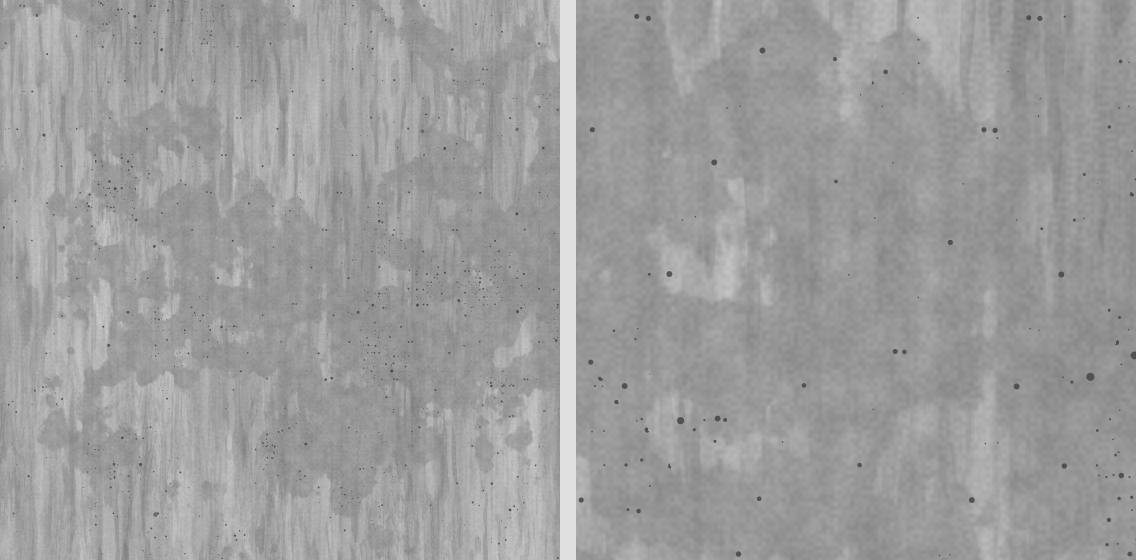
Left: the whole. Right: its middle third, enlarged.
Give the GLSL for this texture, as a WebGL 1 fragment shader.

```glsl
precision highp float;
uniform vec2 u_resolution;

#define BASE_TONE 0.662
#define WORN_TONE 0.583
#define PORE_TONE 0.27
#define HOLE_TONE 0.38
#define PATCH_CONTRAST 0.24
#define STREAK_CONTRAST 0.20
#define SLIVER_DEPTH 0.062
#define GRIT 0.055
#define WORN_LEVEL 0.535
#define PORE_DENSITY 0.30
#define BOARDS 7.0

float hash(vec2 p) {
  return fract(sin(dot(p, vec2(127.1, 311.7))) * 43758.5453);
}

float noise(vec2 p) {
  vec2 cell = floor(p);
  vec2 f = fract(p);
  f = f * f * (3.0 - 2.0 * f);
  float low = mix(hash(cell), hash(cell + vec2(1.0, 0.0)), f.x);
  float high = mix(hash(cell + vec2(0.0, 1.0)), hash(cell + vec2(1.0)), f.x);
  return mix(low, high, f.y);
}

float fbm(vec2 p) {
  float sum = 0.0;
  float weight = 0.5;
  for (int i = 0; i < 6; i++) {
    sum += weight * noise(p);
    p = p * 2.03 + vec2(17.3, 9.1);
    weight *= 0.53;
  }
  return sum / 1.04;
}

// Broad field that decides where the surface has worn off
float wear(vec2 p) {
  return mix(fbm(p * vec2(8.0, 6.0) + 3.7), fbm(p * vec2(30.0, 22.0) + 41.0), 0.3);
}

// Antialiased disc inside one cell of a jittered grid
float dots(vec2 p, float cells, float chance, float minRadius, float maxRadius) {
  vec2 cell = floor(p * cells);
  vec2 seed = cell + cells;
  vec2 jitter = 0.3 + 0.4 * vec2(hash(seed + 5.3), hash(seed + 11.9));
  float size = hash(seed + 23.1);
  float radius = mix(minRadius, maxRadius, size * size);
  float dist = length(p - (cell + jitter) / cells);
  float disc = clamp((radius - dist) * u_resolution.y + 0.5, 0.0, 1.0);
  return disc * step(hash(seed + 37.7), chance);
}

// Dark slivers and loops of wood grain, long in the vertical
float grain(vec2 p) {
  float sway = 1.6 * noise(p * vec2(9.0, 16.0));
  float slivers = noise(vec2(p.x * 125.0 + sway, p.y * 15.0));
  slivers = 0.75 * slivers + 0.25 * noise(vec2(p.x * 260.0, p.y * 38.0));
  float rings = sin(75.0 * fbm(p * vec2(17.0, 2.6) + 8.0));
  float ringArea = smoothstep(0.5, 0.7, noise(p * vec2(15.0, 4.0) + 60.0));
  float lines = smoothstep(0.54, 0.66, slivers);
  return mix(lines, smoothstep(0.1, 0.7, rings), 0.6 * ringArea);
}

void main() {
  vec2 p = gl_FragCoord.xy / u_resolution;

  // Broad stains and vertical streaks
  float tone = BASE_TONE;
  tone += PATCH_CONTRAST * (fbm(p * vec2(7.0, 2.0) + 20.0) - 0.5);
  tone += STREAK_CONTRAST * (fbm(p * vec2(85.0, 4.0) + 50.0) - 0.5);

  // Pale flakes
  float flakes = smoothstep(0.58, 0.64, fbm(p * vec2(16.0, 4.0) + 90.0));
  tone += 0.045 * flakes;

  // Boards with faint seams
  float across = p.x * BOARDS + 0.35;
  float board = floor(across);
  float seam = abs(fract(across) - 0.5) / BOARDS;
  tone += 0.03 * (hash(vec2(board, 4.0)) - 0.5);
  tone -= 0.05 * (1.0 - smoothstep(0.0008, 0.0028, seam)) * noise(vec2(board, p.y * 9.0));

  // Wood grain
  float grainDepth = 0.45 + 0.9 * noise(p * vec2(14.0, 5.0) + 30.0);
  tone -= SLIVER_DEPTH * grainDepth * grain(p);

  // Worn areas with ragged edges
  float worn = wear(p);
  float wornMask = smoothstep(WORN_LEVEL - 0.015, WORN_LEVEL + 0.025, worn);
  float wornTone = WORN_TONE + 0.12 * (fbm(p * 60.0) - 0.5) + 0.2 * (tone - BASE_TONE);
  tone = mix(tone, wornTone, 0.85 * wornMask);

  // Fine grit
  tone += GRIT * (noise(p * 420.0) - 0.5);

  // Clustered pores
  float cluster = smoothstep(0.52, 0.72, fbm(p * 10.0 + 70.0));
  cluster *= 0.25 + 0.75 * wornMask;
  float pores = dots(p, 150.0, 0.012 + PORE_DENSITY * cluster, 0.0004, 0.0018);
  pores = max(pores, dots(p, 85.0, 0.006 + 0.6 * PORE_DENSITY * cluster, 0.0006, 0.0028));
  tone = mix(tone, PORE_TONE, 0.85 * pores);

  // Sparse round holes
  float holes = dots(p, 6.0, 0.14, 0.0030, 0.0042);
  tone = mix(tone, HOLE_TONE, 0.85 * holes);

  gl_FragColor = vec4(vec3(tone), 1.0);
}
```
